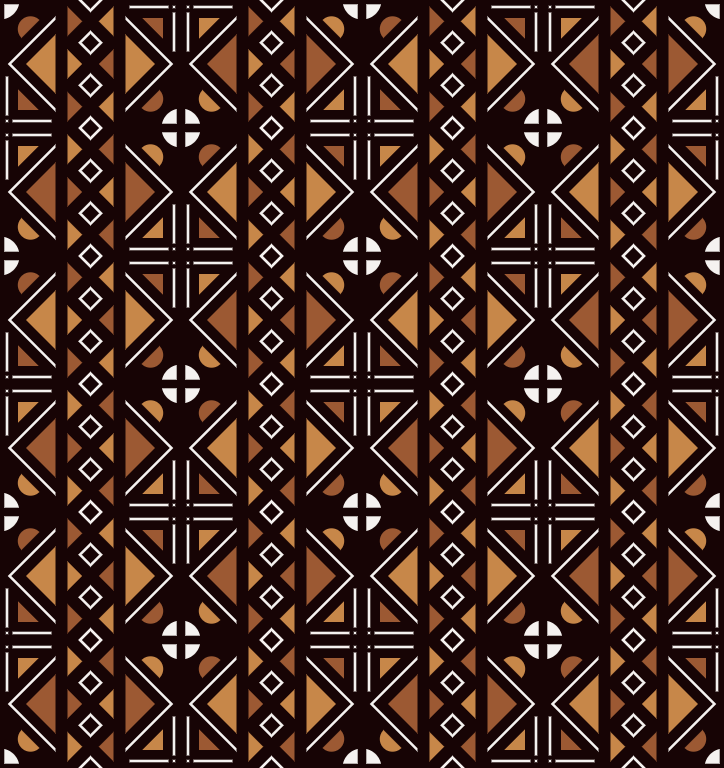
Write a WebGL 1 fragment shader that draws this pattern.

```glsl
precision highp float;
uniform vec2 u_resolution;

#define GROUND vec3(0.09, 0.016, 0.02)
#define BROWN vec3(0.61, 0.35, 0.20)
#define OCHRE vec3(0.78, 0.53, 0.285)
#define WHITE vec3(0.96, 0.95, 0.94)
#define COLUMNS 4.0
#define DROPS 3.0
#define STROKE 2.6
#define CELL vec2(181.0, 256.0)
#define BEAD_STEP (CELL.y / 6.0)
#define DIAG 0.7071

float pixelSize;

float cover(float dist) {
    return clamp(0.5 - dist / pixelSize, 0.0, 1.0);
}

float box(vec2 p, vec2 halfSize) {
    vec2 q = abs(p) - halfSize;
    return max(q.x, q.y);
}

// Triangle with its tip on the x axis, widening at 45 degrees to a flat base
float wedge(vec2 p, float tip, float base) {
    return max((tip + abs(p.y) - p.x) * DIAG, p.x - base);
}

// Half disc whose straight side runs along the diagonal
float lobe(vec2 p, float radius) {
    return max(length(p) - radius, (p.x + p.y) * DIAG);
}

// One arm of a pair of parallel bars
float bar(vec2 p) {
    return box(p - vec2(32.0, 7.0), vec2(19.5, STROKE * 0.5));
}

void main() {
    vec2 span = CELL * vec2(COLUMNS, DROPS);
    vec2 pos = gl_FragCoord.xy / u_resolution * span;
    pixelSize = span.y / u_resolution.y;

    // Half-drop grid, folded into one quadrant around each disc
    float column = floor(pos.x / CELL.x + 0.5);
    float drop = mod(column, 2.0) * 0.5 * CELL.y;
    vec2 p = vec2(pos.x - column * CELL.x,
                  mod(pos.y + drop + 0.5 * CELL.y, CELL.y) - 0.5 * CELL.y);
    vec2 q = abs(p);
    float same = step(0.0, p.x * p.y);
    vec3 mainTint = mix(OCHRE, BROWN, same);
    vec3 counterTint = mix(BROWN, OCHRE, same);
    vec3 color = GROUND;

    // Large wedge and the chevron outlining it
    vec2 side = vec2(q.x, q.y - 0.25 * CELL.y);
    color = mix(color, mainTint, cover(wedge(side, 26.0, 55.5)));
    float chevron = abs(side.x - 9.5 - abs(side.y)) * DIAG - STROKE * 0.5;
    float white = cover(max(chevron, side.x - 55.5));

    // Lobes beside the disc, corner triangles beside the cross
    vec2 fromCross = vec2(q.x, 0.5 * CELL.y - q.y);
    float corner = max(18.0 - min(fromCross.x, fromCross.y),
                       (fromCross.x + fromCross.y - 56.7) * DIAG);
    float small = min(lobe(q - vec2(30.5, 29.0), 12.7), corner);
    color = mix(color, counterTint, cover(small));

    // Quartered disc
    float disc = max(length(q) - 19.5, 4.3 - min(q.x, q.y));
    white = max(white, cover(disc));

    // Cross of paired bars with dots where they would meet
    float cross = min(bar(fromCross), bar(fromCross.yx));
    cross = min(cross, box(fromCross - 7.0, vec2(1.2)));
    white = max(white, cover(cross));

    // Vertical band: outlined diamonds between facing triangles
    float bandX = mod(pos.x, CELL.x) - 0.5 * CELL.x;
    float row = floor(pos.y / BEAD_STEP);
    float rowY = pos.y - (row + 0.5) * BEAD_STEP;
    float swapTint = abs(mod(row, 2.0) - step(0.0, bandX));
    float facing = wedge(vec2(abs(bandX), rowY), 8.3, 23.0);
    color = mix(color, mix(OCHRE, BROWN, swapTint), cover(facing));

    float beadY = 0.5 * BEAD_STEP - abs(rowY);
    float bead = abs(abs(bandX) + beadY - 10.5) * DIAG - STROKE * 0.5;
    white = max(white, cover(bead));

    gl_FragColor = vec4(mix(color, WHITE, white), 1.0);
}
```
